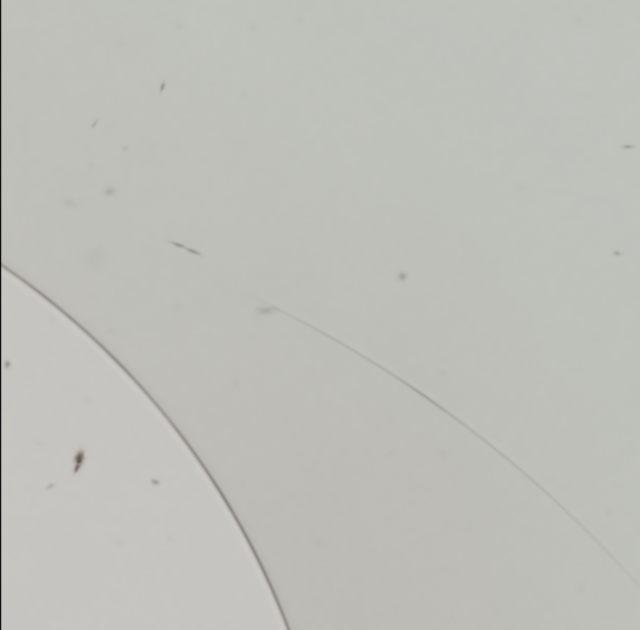
Write a WebGL 2 fragment shader that draws this texture.

```glsl
#version 300 es
precision highp float;

uniform vec2 u_resolution;
out vec4 fragColor;

const vec3 COOL_GREY = vec3(0.748, 0.762, 0.735);
const vec3 WARM_GREY = vec3(0.754, 0.747, 0.728);
const vec3 LOW_GREY = vec3(0.733, 0.724, 0.705);
const vec3 DISC_GREY = vec3(0.776, 0.769, 0.752);
const vec3 LINE_INK = vec3(0.46, 0.42, 0.40);
const vec3 DUST_INK = vec3(0.47, 0.45, 0.43);
const vec3 BROWN_INK = vec3(0.33, 0.27, 0.23);

float hash(vec2 cell) {
    vec3 q = fract(vec3(cell.xyx) * 0.1031);
    q += dot(q, q.yzx + 33.33);
    return fract((q.x + q.y) * q.z);
}

float valueNoise(vec2 p) {
    vec2 cell = floor(p);
    vec2 f = fract(p);
    f = f * f * (3.0 - 2.0 * f);
    float low = mix(hash(cell), hash(cell + vec2(1.0, 0.0)), f.x);
    float high = mix(hash(cell + vec2(0.0, 1.0)), hash(cell + 1.0), f.x);
    return mix(low, high, f.y);
}

float fractalNoise(vec2 p) {
    float sum = 0.0;
    float gain = 0.5;
    for (int i = 0; i < 3; i++) {
        sum += gain * (valueNoise(p) - 0.5);
        p = p * 2.03 + 17.0;
        gain *= 0.6;
    }
    return sum;
}

float circleDistance(vec2 p, vec2 center, float radius) {
    return length(p - center) - radius;
}

float softLine(float d, float width) {
    return exp(-d * d / (width * width));
}

// Soft elliptical mark with a slightly ragged outline
float smudge(vec2 p, vec2 center, vec2 size, float angle) {
    vec2 q = p - center;
    float c = cos(angle);
    float s = sin(angle);
    q = vec2(c * q.x + s * q.y, c * q.y - s * q.x) / size;
    float ragged = 1.0 + 0.7 * (valueNoise(p * 190.0) - 0.5);
    return exp(-dot(q, q) * ragged);
}

// One barely visible fleck per grid cell, in some of the cells
float scatteredFlecks(vec2 p, float cells, float density) {
    vec2 cell = floor(p * cells);
    vec2 spot = 0.25 + 0.5 * vec2(hash(cell + 3.1), hash(cell + 8.7));
    float present = step(1.0 - density, hash(cell + 21.0));
    return present * softLine(length(fract(p * cells) - spot), 0.06);
}

vec3 backdrop(vec2 p) {
    float coolness = smoothstep(-0.1, 1.0, 0.65 * p.x + 0.45 * p.y);
    vec3 color = mix(WARM_GREY, COOL_GREY, coolness);
    float lowShade = exp(-dot((p - vec2(0.52, 0.0)) * vec2(2.2, 1.6), (p - vec2(0.52, 0.0)) * vec2(2.2, 1.6)));
    return mix(color, LOW_GREY, 0.75 * lowShade);
}

void main() {
    vec2 p = gl_FragCoord.xy / u_resolution.y;
    float pixel = 1.0 / u_resolution.y;
    vec3 color = backdrop(p);

    // Pale disc and its fine dark rim
    float disc = circleDistance(p, vec2(-0.685, -0.431), 1.222);
    color = mix(color, DISC_GREY, smoothstep(0.003, -0.004, disc));
    float rimStrength = 0.46 + 0.16 * softLine(p.y - 0.16, 0.14) + 0.25 * fractalNoise(p * 14.0);
    color = mix(color, LINE_INK, rimStrength * softLine(disc, 0.0032));
    color += 0.014 * softLine(disc + 0.009, 0.004);
    color -= 0.012 * softLine(disc - 0.007, 0.006);

    // Long faint scratch, strongest near its middle
    float scratch = circleDistance(p, vec2(-0.422, -1.211), 1.9246);
    float scratchSpan = smoothstep(0.36, 0.56, p.x) * smoothstep(1.08, 0.74, p.x);
    float scratchStrength = 0.05 + 0.13 * scratchSpan + 0.20 * softLine(p.x - 0.675, 0.032);
    scratchStrength *= smoothstep(0.36, 0.46, p.x);
    color = mix(color, DUST_INK, scratchStrength * softLine(scratch, 0.0028));
    color += 0.006 * scratchSpan * softLine(scratch - 0.006, 0.004);

    // Distinct dust marks and broad stains
    float dust = 0.55 * smudge(p, vec2(0.258, 0.862), vec2(0.0032, 0.0075), -0.4);
    dust += 0.26 * smudge(p, vec2(0.150, 0.803), vec2(0.003, 0.007), -0.6);
    dust += 0.14 * smudge(p, vec2(0.198, 0.764), vec2(0.005), 0.0);
    dust += 0.25 * smudge(p, vec2(0.174, 0.696), vec2(0.008, 0.007), 0.3);
    dust += 0.10 * smudge(p, vec2(0.112, 0.677), vec2(0.014, 0.008), -0.3);
    dust += 0.50 * smudge(p, vec2(0.283, 0.611), vec2(0.010, 0.0032), -0.35);
    dust += 0.52 * smudge(p, vec2(0.306, 0.601), vec2(0.012, 0.0032), -0.4);
    dust += 0.28 * smudge(p, vec2(0.422, 0.507), vec2(0.013, 0.006), 0.1);
    dust += 0.38 * smudge(p, vec2(0.639, 0.561), vec2(0.006), 0.0);
    dust += 0.42 * smudge(p, vec2(0.997, 0.767), vec2(0.008, 0.0032), 0.0);
    dust += 0.36 * smudge(p, vec2(0.980, 0.598), vec2(0.006, 0.004), -0.3);
    dust += 0.55 * smudge(p, vec2(0.012, 0.422), vec2(0.005), 0.0);
    dust += 0.28 * smudge(p, vec2(0.080, 0.228), vec2(0.007, 0.004), 0.5);
    dust += 0.50 * smudge(p, vec2(0.247, 0.235), vec2(0.006, 0.0042), -0.3);
    dust += 0.06 * smudge(p, vec2(0.150, 0.590), vec2(0.022, 0.016), 0.2);
    dust += 0.05 * scatteredFlecks(p, 9.0, 0.3);
    color = mix(color, DUST_INK, clamp(dust, 0.0, 1.0));

    // Brown chip on the disc
    float chip = 0.85 * smudge(p, vec2(0.126, 0.272), vec2(0.0065, 0.011), -0.15);
    chip += 0.50 * smudge(p, vec2(0.122, 0.257), vec2(0.004, 0.008), -0.4);
    color = mix(color, BROWN_INK, min(chip, 0.9));

    // Paper mottling and the dark left border
    color += 0.010 * fractalNoise(p * 75.0) + 0.006 * fractalNoise(p * 9.0);
    color *= smoothstep(-pixel, pixel, p.x - 0.0018);
    fragColor = vec4(clamp(color, 0.0, 1.0), 1.0);
}
```
